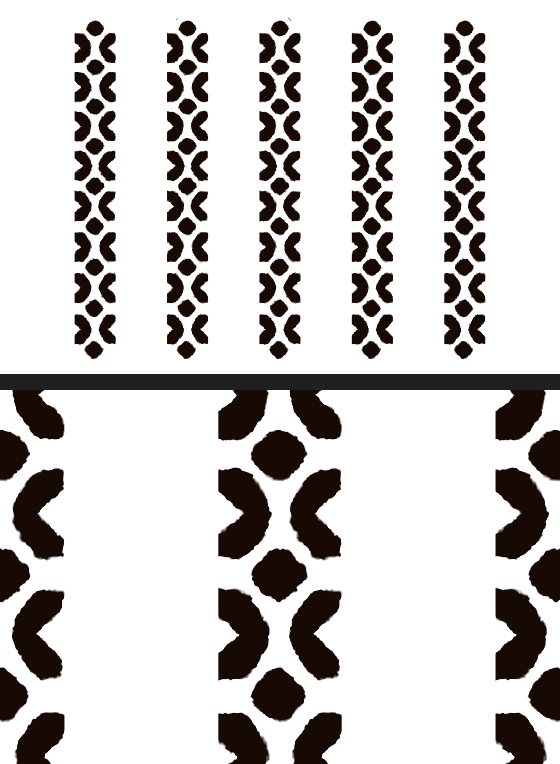
Top: the whole. Bottom: its middle third, enlarged.
This pattern is drawn by a Shadertoy shader. Its source:

```glsl
// Lengths are in design units: the canvas is CANVAS units tall.
const float CANVAS = 513.0;
const vec3 PAPER = vec3(1.0);
const vec3 INK = vec3(0.09, 0.04, 0.02);

const float COLUMN_PITCH = 126.75;
const float COLUMN_REACH = 2.0;    // columns on each side of the middle one
const float STRIP_HALF = 28.2;     // strips are trimmed at this half width
const int ROWS = 8;
const float TOP = 39.0;            // first diamond, measured from the top
const float ROW_PITCH = 53.0;
const float ROW_GROWTH = 0.266;    // rows spread slightly towards the bottom

const float CHEVRON_HALF = 20.4;
const float CHEVRON_GAP = 4.8;     // strip axis to chevron apex
const float NOTCH_LEFT = 13.6;     // apex to notch tip
const float NOTCH_RIGHT = 11.6;
const vec2 DIAMOND_HALF = vec2(12.8, 12.0);
const float DIAMOND_CUT = 15.0;    // bound on |x| + |y|
const float ROUGHNESS = 1.5;
const float FEATHER = 0.9;

float hash(vec2 p) {
    vec3 q = fract(p.xyx * 0.1031);
    q += dot(q, q.yzx + 33.33);
    return fract((q.x + q.y) * q.z);
}

float noise(vec2 p) {
    vec2 i = floor(p), f = fract(p);
    f = f * f * (3.0 - 2.0 * f);
    return mix(mix(hash(i), hash(i + vec2(1, 0)), f.x),
               mix(hash(i + vec2(0, 1)), hash(i + vec2(1, 1)), f.x), f.y);
}

// Maximum with a rounded corner of size k
float smoothMax(float a, float b, float k) {
    float h = max(k - abs(a - b), 0.0) / k;
    return max(a, b) + h * h * k * 0.25;
}

float segment(vec2 p, vec2 a, vec2 b) {
    vec2 d = b - a;
    return length(p - a - d * clamp(dot(p - a, d) / dot(d, d), 0.0, 1.0));
}

float rowHeight(float k) {
    return TOP + ROW_PITCH * k + ROW_GROWTH * k * k;
}

float diamond(vec2 p, vec2 halfSize) {
    p = abs(p);
    float box = smoothMax(p.x - halfSize.x, p.y - halfSize.y, 3.0);
    return smoothMax(box, (p.x + p.y - DIAMOND_CUT) * 0.7071, 3.0);
}

// q.x runs outwards from the blunt apex, q.y is the distance from its axis
float chevron(vec2 q, float notchDepth, float armLength) {
    float body = smoothMax(-q.x, (q.y - 6.0 - 1.3 * q.x) / 1.64, 5.0);
    body = smoothMax(body, q.y - CHEVRON_HALF, 3.5);
    body = smoothMax(body, q.x - armLength, 4.0);
    float notch = ((q.x - notchDepth) * 0.92 - q.y) / 1.36;
    return smoothMax(body, notch, 2.0);
}

float strip(vec2 p) {
    float d = 1e3;
    float side = p.x < 0.0 ? -1.0 : 1.0;
    for (int i = 0; i <= ROWS; i++) {
        float k = float(i);
        float vary = hash(vec2(k + 3.0, side + 7.0)) - 0.5;

        // Diamonds, flatter near the top
        float tall = mix(0.87, 1.0, min(k / 4.0, 1.0));
        vec2 c = vec2(0.2 - 0.22 * k, rowHeight(k));
        d = min(d, diamond(p - c, DIAMOND_HALF * vec2(0.5 + 0.5 * tall, tall)));

        // Facing chevrons between the diamonds
        if (i < ROWS) {
            vec2 q = vec2(side * p.x - CHEVRON_GAP - 1.6 * vary,
                          abs(p.y - rowHeight(k + 0.5) - vary));
            float depth = (side < 0.0 ? NOTCH_LEFT : NOTCH_RIGHT) + 2.0 * vary;
            float arm = side < 0.0 ? 40.0 : STRIP_HALF - CHEVRON_GAP;
            d = min(d, chevron(q, depth, arm));
        }
    }
    return d;
}

void mainImage(out vec4 fragColor, in vec2 fragCoord) {
    float pixel = CANVAS / iResolution.y;
    vec2 p = vec2(fragCoord.x - 0.5 * iResolution.x, iResolution.y - fragCoord.y) * pixel;

    // Identical columns
    float column = clamp(round(p.x / COLUMN_PITCH), -COLUMN_REACH, COLUMN_REACH);
    p.x -= column * COLUMN_PITCH;

    // Ragged outline with patchy soft edges
    vec2 grain = p + 100.0;
    float rough = noise(grain * 0.25) + 0.6 * noise(grain * 0.8) - 0.8;
    float soft = pixel + FEATHER * smoothstep(0.55, 0.9, noise(grain * 0.13));
    float ink = clamp(0.5 - (strip(p) + ROUGHNESS * rough) / soft, 0.0, 1.0);
    ink *= clamp(0.5 + (STRIP_HALF - abs(p.x)) / pixel, 0.0, 1.0);

    // Stray flecks above two columns
    float fleck = 1e3;
    if (column == -1.0) fleck = segment(p, vec2(-15.0, 27.0), vec2(-14.0, 26.0));
    if (column == 0.0) fleck = segment(p, vec2(11.5, 25.0), vec2(15.0, 28.0));
    ink = max(ink, 0.8 * clamp(0.5 - (fleck - 0.4) / pixel, 0.0, 1.0));

    fragColor = vec4(mix(PAPER, INK, ink), 1.0);
}
```
